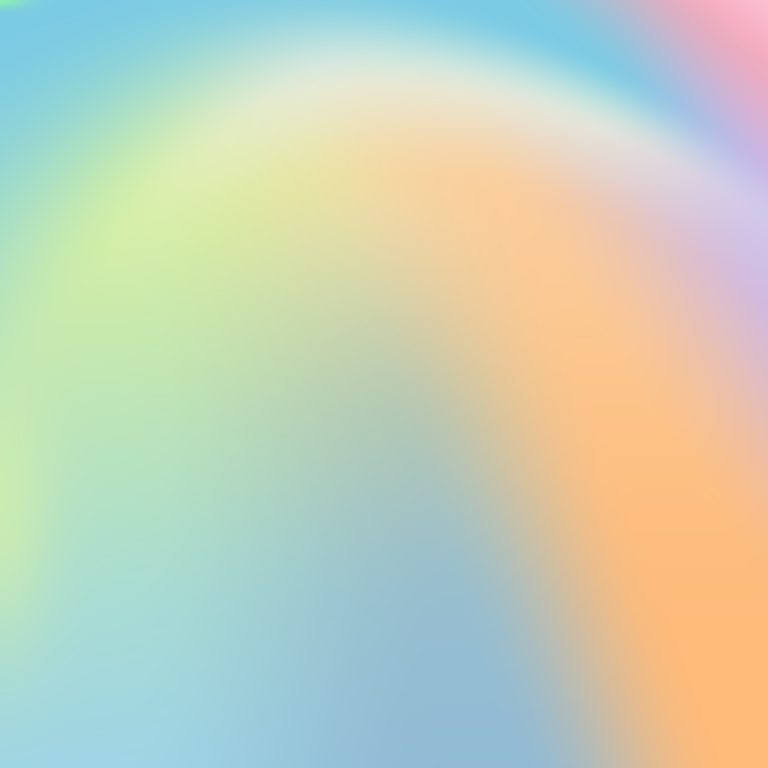
Give the GLSL for this background, as a WebGL 1 fragment shader.

```glsl
precision highp float;
// A soft pastel colour wash: green melts into blue at the lower left, an orange
// band sweeps down the right, and a blue arch with a pale fringe crosses the top.
// Each layer is a smooth mask, bounded by a line or a parabola, over the last.

uniform vec2 u_resolution;

vec3 rgb(float r, float g, float b) {
  return vec3(r, g, b) / 255.0;
}

// Eased step wide enough to overlap its neighbours in a ramp
float softStep(float t) {
  return smoothstep(-0.25, 1.25, t);
}

// Smooth gradient through four evenly spaced colours, t from 0 to 3
vec3 ramp(float t, vec3 a, vec3 b, vec3 c, vec3 d) {
  return a + (b - a) * softStep(t) + (c - b) * softStep(t - 1.0)
           + (d - c) * softStep(t - 2.0);
}

float glow(vec2 p, vec2 center, vec2 radius) {
  vec2 q = (p - center) / radius;
  return exp(-dot(q, q));
}

// Green to blue field on the left, with a greyer column in the middle
vec3 coolField(vec2 p) {
  float t = p.y * 4.0;
  vec3 meadow = ramp(t, rgb(158.0, 212.0, 230.0), rgb(170.0, 221.0, 209.0),
                        rgb(192.0, 230.0, 180.0), rgb(217.0, 241.0, 159.0));
  vec3 mist = ramp(t, rgb(145.0, 186.0, 213.0), rgb(152.0, 191.0, 206.0),
                      rgb(184.0, 200.0, 176.0), rgb(243.0, 221.0, 168.0));
  vec3 color = mix(meadow, mist, smoothstep(0.15, 0.58, p.x));
  vec3 lime = rgb(202.0, 235.0, 178.0);
  return mix(color, lime, glow(p, vec2(0.0, 0.36), vec2(0.07, 0.19)));
}

// Orange band with lavender beyond its right edge
vec3 addWarmBand(vec3 color, vec2 p, vec3 lavender) {
  vec3 orange = mix(rgb(254.0, 187.0, 122.0), rgb(250.0, 206.0, 157.0),
                    smoothstep(0.15, 0.85, p.y));
  float leftEdge = p.x - 0.82 + 0.36 * p.y;
  float rightEdge = p.x - 0.83 + 0.65 * (p.y - 0.74);
  color = mix(color, orange, smoothstep(-0.15, 0.13, leftEdge));
  return mix(color, lavender, smoothstep(-0.18, 0.18, rightEdge));
}

// Blue arch between two parabolas, with a pale fringe beneath
vec3 addSkyArch(vec3 color, vec2 p, vec3 lavender) {
  float side = p.x - 0.48;
  float lower = 0.88 - (side < 0.0 ? 2.0 : 0.65) * side * side;
  float upper = 1.03 - 0.55 * (p.x - 0.35) * (p.x - 0.35);
  float sky = smoothstep(lower, upper, p.y);
  float fringe = smoothstep(lower - 0.12, lower + 0.06, p.y)
               * smoothstep(0.1, 0.45, p.x);
  vec3 blue = mix(rgb(140.0, 215.0, 222.0), rgb(124.0, 203.0, 228.0), sky);
  blue = mix(blue, lavender, smoothstep(0.78, 1.05, p.x));
  color = mix(color, rgb(230.0, 236.0, 222.0), fringe * (1.0 - 0.6 * smoothstep(0.75, 1.0, p.x)));
  return mix(color, blue, sky);
}

// Pink upper right corner and a trace of green in the upper left
vec3 addCorners(vec3 color, vec2 p) {
  float diagonal = p.x - 1.2 * (1.0 - p.y);
  vec3 pink = mix(rgb(245.0, 168.0, 182.0), rgb(251.0, 190.0, 212.0),
                  smoothstep(0.86, 1.02, diagonal));
  color = mix(color, pink, smoothstep(0.66, 0.96, diagonal));
  vec3 mint = rgb(140.0, 238.0, 180.0);
  return mix(color, mint, glow(p, vec2(0.0, 1.0), vec2(0.035, 0.01)));
}

void main() {
  vec2 p = gl_FragCoord.xy / u_resolution;
  vec3 lavender = rgb(200.0, 182.0, 240.0);
  vec3 color = coolField(p);
  color = addWarmBand(color, p, lavender);
  color = addSkyArch(color, p, lavender);
  color = addCorners(color, p);
  gl_FragColor = vec4(color, 1.0);
}
```
